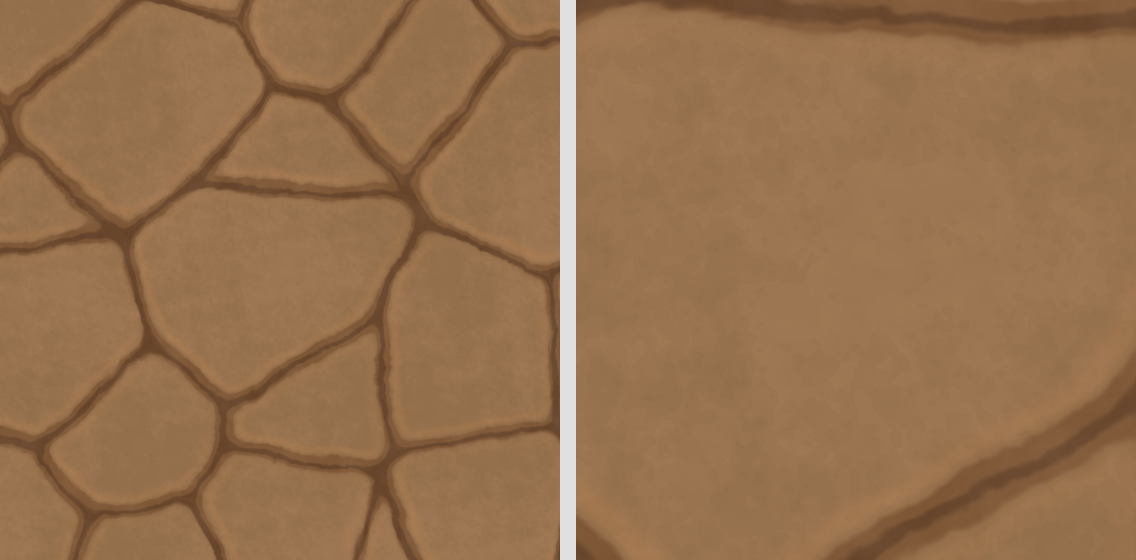
Left, the full canvas; right, a detail of the centre.
Give the GLSL for this texture, as a WebGL 2 fragment shader.

```glsl
#version 300 es
precision highp float;
// Worn brown flagstones with rounded rims, parted by dark irregular cracks.
uniform vec2 u_resolution;
out vec4 fragColor;

vec3 hash3(vec2 p) {
    vec3 q = vec3(dot(p, vec2(127.1, 311.7)), dot(p, vec2(269.5, 183.3)), dot(p, vec2(419.2, 371.9)));
    return fract(sin(q) * 43758.5);
}

// Layered, turned and bent sines, roughly -1 to 1.
float layeredSines(vec2 p) {
    float sum = 0.0, amp = 0.5;
    for (int i = 0; i < 6; i++) {
        p = mat2(0.8, 0.6, -0.6, 0.8) * p * 1.9 + 1.3 + sum;
        sum += amp * sin(p.x + 1.6 * sin(p.y));
        amp *= 0.6;
    }
    return sum;
}

// Distance to the nearest point of a fine jittered grid.
float grain(vec2 p) {
    vec2 cell = floor(p);
    float nearest = 2.0;
    for (int y = -1; y <= 1; y++)
        for (int x = -1; x <= 1; x++) {
            vec2 id = cell + vec2(x, y);
            nearest = min(nearest, distance(p, id + hash3(id).xy));
        }
    return nearest;
}

// Seed position in xy, size weight in z.
vec3 stoneSeed(vec2 id) {
    vec3 h = hash3(id);
    return vec3(id + 0.04 + 0.92 * h.xy, 0.36 * h.z);
}

// Rounded distance to the stone's edge in x, direction to that edge in yz.
vec3 stoneEdge(vec2 p) {
    vec2 cell = floor(p), owner = cell;
    float best = 1e5;
    for (int y = -2; y <= 2; y++)
        for (int x = -2; x <= 2; x++) {
            vec2 id = cell + vec2(x, y);
            vec3 s = stoneSeed(id);
            float power = dot(p - s.xy, p - s.xy) - s.z;
            if (power < best) { best = power; owner = id; }
        }
    vec3 own = stoneSeed(owner);
    float total = 1e-9;
    vec2 normal = vec2(0.0);
    for (int y = -2; y <= 2; y++)
        for (int x = -2; x <= 2; x++) {
            if (x == 0 && y == 0) continue;
            vec3 s = stoneSeed(owner + vec2(x, y));
            vec2 across = s.xy - own.xy;
            float gap = length(across);
            float power = dot(p - s.xy, p - s.xy) - s.z;
            float weight = exp(-36.0 * (power - best) / (2.0 * gap));
            total += weight;
            normal += weight * across / gap;
        }
    return vec3(max(-log(total) / 36.0, 0.0), normal / total);
}

void main() {
    vec2 uv = gl_FragCoord.xy / u_resolution;

    // Diagonal layout with wobbling, chipped edges
    mat2 turn = mat2(0.8, 0.6, -0.6, 0.8);
    vec2 p = turn * uv * 3.4 + vec2(7.3, 2.6);
    vec2 wobble = vec2(layeredSines(uv * 6.0), layeredSines(uv * 6.0 + 19.0));
    vec3 edge = stoneEdge(p + 0.036 * wobble);
    float depth = edge.x;
    float facing = dot(edge.yz, turn * vec2(0.6, 0.8));

    // Mottled stone face: faint clouds broken into ragged, crisp flat patches
    float cloud = layeredSines(uv * 4.0 + 4.0);
    float speck = grain(uv * 95.0) - 0.45;
    float ragged = 0.8 * cloud + 0.4 * layeredSines(uv * 36.0) + 0.55 * speck;
    float patches = smoothstep(-0.37, -0.31, ragged) + smoothstep(0.0, 0.06, ragged)
                  + smoothstep(0.36, 0.42, ragged);
    vec3 color = mix(vec3(0.581, 0.437, 0.296), vec3(0.613, 0.462, 0.323), patches / 3.0);
    color *= 1.0 + 0.012 * layeredSines(uv * 60.0 + 8.0);

    // Warm worn rim, brighter on the sides turned to the lower left
    float rim = exp(-pow((depth - 0.075) / 0.026, 2.0));
    color += rim * vec3(0.036, 0.018, 0.004) * (0.7 - 0.5 * facing);

    // Crack walls with a thin outer shade
    float width = 0.039 + 0.012 * layeredSines(uv * 5.0 + 30.0);
    float shade = 1.0 - smoothstep(width, width + 0.025, depth);
    float wall = 1.0 - smoothstep(width - 0.009, width + 0.007, depth);
    color = mix(color, vec3(0.54, 0.39, 0.255), 0.4 * shade);
    color = mix(color, vec3(0.5, 0.35, 0.222), wall);

    // Narrow dark core, shifted to the shadowed side, uneven along the crack
    float core = abs(depth - 0.012 * facing);
    float reach = 0.014 + 0.007 * layeredSines(uv * 9.0 + 70.0);
    float dark = 1.0 - smoothstep(reach - 0.007, reach + 0.009, core);
    color = mix(color, vec3(0.415, 0.283, 0.183), dark);
    color += wall * 0.022 * layeredSines(uv * 24.0 + 50.0);

    fragColor = vec4(color, 1.0);
}
```
